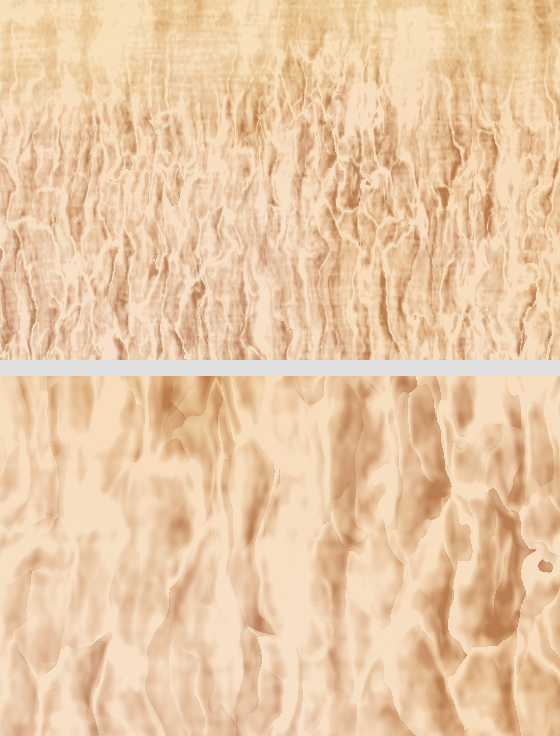
Top, the full canvas; bottom, a detail of the centre.
Give the GLSL for this texture, as a Shadertoy shader.

```glsl
float hash(vec2 p) {
    vec3 q = fract(vec3(p.xyx) * 0.1031);
    q += dot(q, q.yzx + 33.33);
    return fract((q.x + q.y) * q.z);
}

vec2 hash2(vec2 p) {
    return vec2(hash(p + 17.3), hash(p + 71.9));
}

float noise(vec2 p) {
    vec2 i = floor(p), f = fract(p);
    f = f * f * (3.0 - 2.0 * f);
    float low = mix(hash(i), hash(i + vec2(1, 0)), f.x);
    float high = mix(hash(i + vec2(0, 1)), hash(i + vec2(1, 1)), f.x);
    return mix(low, high, f.y);
}

float fbm(vec2 p) {
    float sum = 0.0, amp = 0.5;
    for (int i = 0; i < 4; i++) {
        sum += amp * noise(p);
        p = mat2(1.6, 0.5, -0.5, 1.6) * p + 9.7;
        amp *= 0.5;
    }
    return sum / 0.9375;
}

// Centred noise vector used to bend the figure
vec2 bend(vec2 p) {
    return vec2(fbm(p), fbm(p + 41.7)) - 0.5;
}

// Voronoi pillow: x = distance to seam, y = sideways offset, z = cell random
vec3 pillow(vec2 p) {
    vec2 cell = floor(p), nearest = vec2(0.0), toCentre = vec2(0.0);
    float best = 9.0;
    for (int j = -1; j <= 1; j++)
    for (int i = -1; i <= 1; i++) {
        vec2 id = cell + vec2(i, j);
        vec2 r = id + 0.1 + 0.8 * hash2(id) - p;
        float d = dot(r, r);
        if (d < best) { best = d; nearest = id; toCentre = r; }
    }
    float seam = 9.0;
    for (int j = -2; j <= 2; j++)
    for (int i = -2; i <= 2; i++) {
        vec2 id = nearest + vec2(i, j);
        vec2 r = id + 0.1 + 0.8 * hash2(id) - p;
        vec2 across = r - toCentre;
        if (dot(across, across) > 0.0001)
            seam = min(seam, dot(0.5 * (r + toCentre), normalize(across)));
    }
    return vec3(seam, -toCentre.x, hash(nearest + 5.1));
}

// Dark flanks inside each pillow, stronger on one side, with a pale seam line
float quilt(vec2 p, float rimWidth) {
    vec3 c = pillow(p);
    float facing = c.z > 0.35 ? 1.0 : -1.0;
    float side = mix(0.15, 1.0, smoothstep(-0.25, 0.35, c.y * facing));
    float groove = exp(-4.5 * c.x) * side * mix(0.45, 1.0, c.z);
    float rim = exp(-c.x * c.x / (rimWidth * rimWidth));
    float presence = smoothstep(0.2, 0.6, noise(p * vec2(1.3, 2.0) + 3.0));
    return 0.75 * rim * presence - groove * (0.4 + 0.6 * presence);
}

// Sideways slope of stretched silky folds
float foldSlope(vec2 p) {
    vec2 stepX = vec2(0.18, 0.0);
    return fbm(p + stepX) - fbm(p - stepX);
}

// Fine wavy growth lines running across the board
float growthLines(vec2 p) {
    float wave = 0.05 * fbm(p * vec2(5.0, 4.0));
    return noise(vec2(p.x * 14.0, (p.y + wave) * 120.0)) - 0.5;
}

vec3 ramp(vec3 dark, vec3 middle, vec3 light, float t) {
    return t < 0.5 ? mix(dark, middle, t * 2.0) : mix(middle, light, t * 2.0 - 1.0);
}

void mainImage(out vec4 fragColor, in vec2 fragCoord) {
    vec2 uv = fragCoord / iResolution.y;
    float across = fragCoord.x / iResolution.x;

    // Figure fades into calm wood near the top
    float edge = uv.y + 0.2 * (noise(vec2(uv.x * 7.0, 2.0)) - 0.5);
    float figure = mix(1.0, 0.25, smoothstep(0.68, 0.95, edge));
    float calm = 1.0 - figure;

    // Tall bent pillows in two sizes, plus soft folds
    vec2 wide = bend(uv * vec2(6.0, 5.0));
    vec2 tight = bend(uv * vec2(30.0, 16.0) + 8.0);
    vec2 large = uv * vec2(19.0, 5.5) + wide * 1.8 + tight * vec2(1.0, 0.6);
    vec2 small = uv * vec2(36.0, 14.0) + wide * 2.5 + tight * 1.5 + 30.0;
    float smallShare = smoothstep(0.35, 0.65, fbm(uv * 5.0 + 12.0));

    float tone = 0.73 + 0.75 * (fbm(uv * vec2(6.0, 4.0) + 20.0) - 0.5);
    tone += figure * 1.25 * quilt(large, 0.09);
    tone += figure * mix(0.25, 0.8, smallShare) * quilt(small, 0.14);
    tone += figure * 1.5 * foldSlope(uv * vec2(24.0, 7.0) + wide * 2.0);
    tone += figure * 0.8 * foldSlope(uv * vec2(60.0, 22.0) + wide * 4.0);
    tone += calm * 0.8 * (fbm(vec2(uv.x * 2.5, uv.y * 17.0) + wide) - 0.5);
    tone += calm * 0.9 * (fbm(uv * vec2(26.0, 6.0) + wide) - 0.5);
    tone += 0.2 * growthLines(uv);
    tone += 0.22 * (noise(uv * vec2(150.0, 100.0)) - 0.5);
    tone = clamp(tone + 0.04, 0.0, 1.0);

    // Rose wood at lower left, honey at right, straw at the top
    vec3 rose = ramp(vec3(0.73, 0.51, 0.36), vec3(0.89, 0.74, 0.61), vec3(0.97, 0.88, 0.78), tone);
    vec3 honey = ramp(vec3(0.73, 0.48, 0.28), vec3(0.89, 0.72, 0.53), vec3(0.97, 0.86, 0.72), tone);
    vec3 straw = ramp(vec3(0.76, 0.54, 0.32), vec3(0.90, 0.75, 0.54), vec3(0.97, 0.88, 0.73), tone);
    float drift = fbm(uv * 3.0 + 50.0) - 0.5;
    float honeyShare = smoothstep(0.1, 0.9, 0.6 * across + 0.35 * uv.y + 0.9 * drift);
    vec3 wood = mix(rose, honey, honeyShare);
    wood = mix(wood, straw, smoothstep(0.62, 0.97, uv.y + 0.25 * drift));
    fragColor = vec4(wood, 1.0);
}
```
